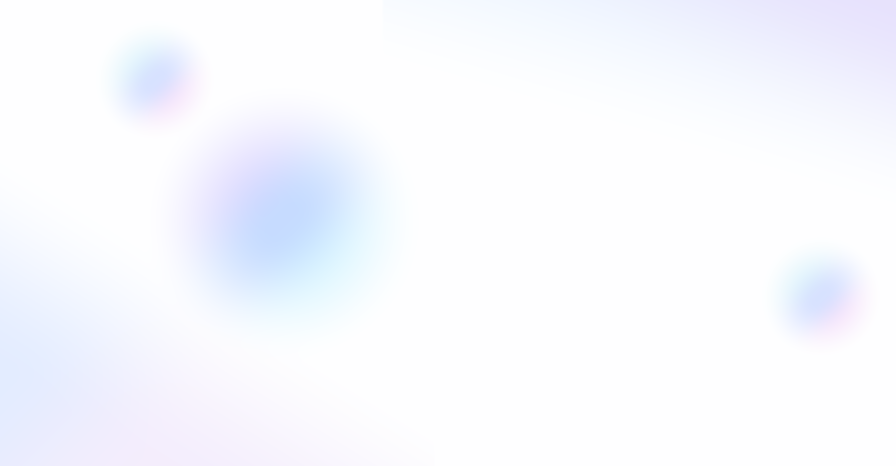
This background is drawn by a Shadertoy shader. Its source:

```glsl
// Soft pastel backdrop: two tinted washes fade in from opposite corners
// of a near-white canvas, and three blurred orbs float above them.
// Each orb is a smooth radial falloff filled with a diagonal three-colour ramp.

const float ASPECT = 1.92;  // layout width in units of canvas height

const vec3 PAPER    = vec3(0.997, 0.998, 0.999);
const vec3 SKY      = vec3(0.900, 0.945, 1.000);
const vec3 LILAC    = vec3(0.905, 0.885, 0.990);
const vec3 ICE      = vec3(0.890, 0.925, 1.000);
const vec3 BLUSH    = vec3(0.955, 0.930, 0.990);
const vec3 LAVENDER = vec3(0.850, 0.825, 1.000);
const vec3 BLUE     = vec3(0.775, 0.860, 1.000);
const vec3 CYAN     = vec3(0.810, 0.950, 1.000);
const vec3 MINT     = vec3(0.850, 0.945, 0.985);
const vec3 HAZE     = vec3(0.845, 0.885, 1.000);
const vec3 PINK     = vec3(0.955, 0.865, 0.980);

// Three-colour ramp, t from -1 (a) through 0 (b) to 1 (c)
vec3 ramp(vec3 a, vec3 b, vec3 c, float t) {
    vec3 lower = mix(a, b, smoothstep(-1.0, 0.0, t));
    return mix(lower, c, smoothstep(0.0, 1.0, t));
}

// Blurred disc whose colours run from upper left to lower right
vec3 orb(vec3 base, vec2 p, vec2 center, float radius, vec3 a, vec3 b, vec3 c) {
    vec2 q = (p - center) / radius;
    float cover = 1.0 - smoothstep(0.1, 1.0, length(q));
    float diagonal = dot(q, vec2(1.0, -1.0)) * 1.25;
    return mix(base, ramp(a, b, c, diagonal), cover);
}

// Height of p above a line that crosses x = 0 at the given level
float heightAbove(vec2 p, float level, float slope) {
    return p.y - level - slope * p.x;
}

// One-sided vertical edge, softened by a small width
float softStep(float edge, float x) {
    return smoothstep(edge - 0.004, edge + 0.004, x);
}

void mainImage(out vec4 fragColor, in vec2 fragCoord) {
    vec2 p = fragCoord / iResolution.xy * vec2(ASPECT, 1.0);
    vec3 color = PAPER;

    // Upper-right wash, cut off at its left side
    float topCover = smoothstep(-0.05, 0.45, heightAbove(p, 1.123, -0.292));
    topCover *= softStep(0.82, p.x);
    vec3 topTint = mix(SKY, LILAC, smoothstep(2.5, 3.4, p.x + 1.5 * p.y));
    color = mix(color, topTint, topCover);

    // Lower-left wash, cut off at its right side
    float lowCover = smoothstep(0.0, 0.5, -heightAbove(p, 0.70, -0.62));
    lowCover *= 1.0 - softStep(0.932, p.x);
    vec3 lowTint = mix(ICE, BLUSH, smoothstep(-0.2, 0.3, p.x - p.y));
    color = mix(color, lowTint, lowCover);

    // Large orb and its two small companions
    color = orb(color, p, vec2(0.608, 0.525), 0.31, LAVENDER, BLUE, CYAN);
    color = orb(color, p, vec2(0.333, 0.828), 0.138, MINT, HAZE, PINK);
    color = orb(color, p, vec2(1.760, 0.363), 0.138, MINT, HAZE, PINK);

    fragColor = vec4(color, 1.0);
}
```
